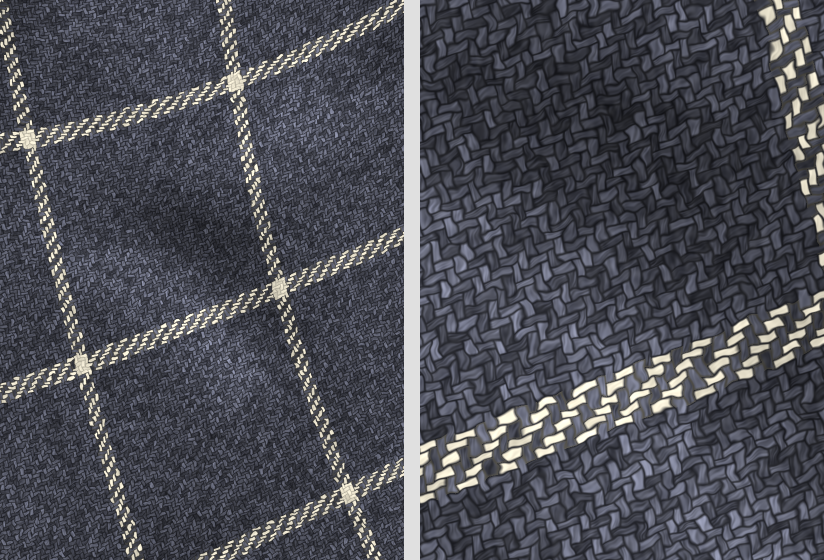
Left: the whole. Right: its middle third, enlarged.
Write a Shadertoy shader that draws this texture.

```glsl
// Dark navy wool with a cream windowpane check, skewed and gently bent.
// A curved grid maps the canvas to thread numbers; a 2/2 twill decides which
// thread lies on top, and soft light and shadow patches form the folds.

float hash(vec2 p) {
    vec3 q = fract(vec3(p.xyx) * 0.1031);
    q += dot(q, q.yzx + 33.33);
    return fract((q.x + q.y) * q.z);
}

float noise(vec2 p) {
    vec2 i = floor(p), f = fract(p);
    f = f * f * (3.0 - 2.0 * f);
    return mix(mix(hash(i), hash(i + vec2(1, 0)), f.x),
               mix(hash(i + vec2(0, 1)), hash(i + vec2(1, 1)), f.x), f.y);
}

// Check coordinates: integers fall on the middle of the cream stripes.
vec2 checkGrid(vec2 p) {
    float left = p.y * (0.19 + 0.055 * p.y);
    float right = 0.401 + p.y * (0.105 + 0.165 * p.y);
    float u = (p.x - left) / (right - left);

    // Height of stripe v is a + b v + c v (v - 1); solve it by Newton steps.
    vec3 powers = vec3(1.0, p.x, p.x * p.x);
    float a = dot(powers, vec3(0.2565, -0.15, -0.27));
    float b = dot(powers, vec3(0.4465, -0.19, 0.195));
    float c = dot(powers, vec3(0.0168, 0.0225, -0.06));
    float v = (p.y - a) / b;
    for (int k = 0; k < 3; k++)
        v -= (a + b * v + c * v * (v - 1.0) - p.y) / (b + c * (2.0 * v - 1.0));
    return vec2(u, v);
}

vec3 yarnColor(bool cream) {
    return cream ? vec3(0.98, 0.95, 0.86) : vec3(0.335, 0.345, 0.40);
}

vec3 weave(vec2 p) {
    vec2 wobble = vec2(noise(p * 75.0), noise(p * 75.0 + 40.0)) - 0.5;
    wobble += 0.6 * (vec2(noise(p * 190.0), noise(p * 190.0 + 70.0)) - 0.5);
    vec2 threads = checkGrid(p) * vec2(60, 72) + vec2(2, 3) + 0.75 * wobble;
    vec2 id = floor(threads), f = fract(threads);
    bool warpCream = mod(id.x, 60.0) < 4.0;
    bool weftCream = mod(id.y, 72.0) < 6.0;

    // Each thread passes over two neighbours, then under two.
    float phase = mod(id.x + id.y, 4.0);
    bool warpOnTop = phase < 2.0;
    float along = warpOnTop ? (phase + f.y) * 0.5 : (phase - 2.0 + f.x) * 0.5;
    float across = warpOnTop ? f.x : f.y;
    vec2 strand = warpOnTop ? vec2(id.x, id.y - phase)
                            : vec2(id.x - phase + 2.0, id.y + 300.0);
    bool topCream = warpOnTop ? warpCream : weftCream;
    bool lowCream = warpOnTop ? weftCream : warpCream;

    // Rounded strand with a twisted fibre grain.
    float side = abs(across - 0.5) * 2.0, end = abs(along - 0.5) * 2.0;
    float cover = (1.0 - smoothstep(0.5, 1.05, side))
                * (1.0 - smoothstep(0.72, 1.05, end));
    float grain = noise(vec2(along * 3.0 + across * 4.0, across * 3.0) + strand * 7.0);
    float tone = topCream ? 0.88 + 0.15 * hash(strand + 500.0) + 0.1 * (grain - 0.5)
                          : 0.65 + 0.6 * hash(strand + 500.0) + 0.5 * (grain - 0.5);
    if (!warpOnTop && !topCream) tone *= 0.9;
    vec3 gap = yarnColor(lowCream) * (lowCream ? (topCream ? 0.72 : 0.3) : 0.36);
    return mix(gap, yarnColor(topCream) * tone, cover);
}

// Soft oval patch, turned by an angle.
float patchAt(vec2 p, vec2 center, vec2 size, float angle) {
    vec2 d = p - center;
    float c = cos(angle), s = sin(angle);
    d = vec2(c * d.x + s * d.y, c * d.y - s * d.x) / size;
    return exp(-dot(d, d));
}

float foldLight(vec2 p) {
    float light = 0.97 + 0.16 * (noise(p * 7.0) - 0.5);
    light += 0.34 * patchAt(p, vec2(0.56, 0.20), vec2(0.16, 0.065), -0.55);
    light += 0.32 * patchAt(p, vec2(0.22, 0.49), vec2(0.17, 0.06), 0.45);
    light += 0.34 * patchAt(p, vec2(0.41, 0.67), vec2(0.10, 0.07), 0.55);
    light += 0.12 * patchAt(p, vec2(0.28, 0.06), vec2(0.20, 0.12), 0.0);
    light -= 0.26 * patchAt(p, vec2(0.37, 0.41), vec2(0.16, 0.06), 0.35);
    light -= 0.28 * patchAt(p, vec2(0.47, 0.56), vec2(0.09, 0.055), 0.6);
    light -= 0.24 * patchAt(p, vec2(0.66, 0.12), vec2(0.13, 0.035), -0.6);
    light -= 0.18 * patchAt(p, vec2(0.0, 0.12), vec2(0.06, 0.20), 0.0);
    light -= 0.14 * patchAt(p, vec2(0.38, 0.93), vec2(0.25, 0.12), -0.4);
    return light;
}

void mainImage(out vec4 fragColor, in vec2 fragCoord) {
    vec3 cloth = vec3(0);
    vec2 p = vec2(0);
    // Four samples per pixel smooth the thread edges.
    for (int k = 0; k < 4; k++) {
        vec2 offset = vec2(k % 2, k / 2) * 0.5 - 0.25;
        p = (fragCoord + offset) / iResolution.y;
        p.y = 1.0 - p.y;
        cloth += weave(p) * 0.25;
    }
    // Folds tint the navy strongly and the bright cream only a little.
    float brightness = smoothstep(0.4, 0.9, cloth.g);
    cloth *= mix(foldLight(p), 1.0, 0.6 * brightness);
    // Fine pale fuzz on the surface.
    cloth += 0.07 * (noise(p * vec2(330, 250)) - 0.4);
    fragColor = vec4(clamp(cloth, 0.0, 1.0), 1.0);
}
```
